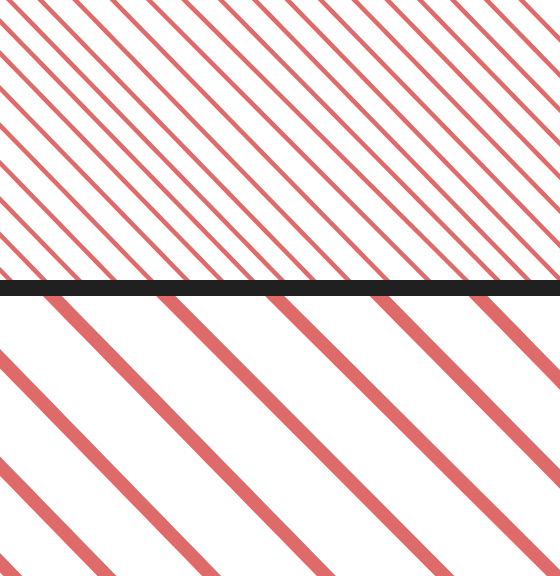
Top, the full canvas; bottom, a detail of the centre.
A WebGL 1 fragment shader for this pattern:

```glsl
precision highp float;

uniform vec2 u_resolution;

// Lengths are in canvas heights
const vec3 PAPER_COLOR = vec3(1.0);
const vec3 STRIPE_COLOR = vec3(0.872, 0.418, 0.412);
const int STRIPE_COUNT = 24;
const float FIRST_STRIPE = -0.444;
const float SPACING = 0.1219;
const float STRIPE_WIDTH = 0.0162;
const float SLOPE = 0.974;
const float EXTRA_TILT = 0.033;
const float TILT_CENTER = 12.8;
const float TILT_SPREAD = 1.3;
const float DRIFT_STEP = 0.2618;
const vec4 DRIFT_HARMONICS = vec4(1.0, 2.0, 3.0, 4.0);
const vec4 DRIFT_AMOUNT = vec4(0.0060, 0.0119, 0.0083, 0.0054);
const vec4 DRIFT_PHASE = vec4(-1.83, -0.293, -2.654, 1.248);

// Uneven spacing: crossing of a stripe with the horizontal midline
float stripeCrossing(float index) {
  vec4 waves = sin(index * DRIFT_STEP * DRIFT_HARMONICS + DRIFT_PHASE);
  return FIRST_STRIPE + index * SPACING + dot(DRIFT_AMOUNT, waves);
}

// Uneven angle: horizontal run per unit of descent
float stripeSlope(float index) {
  float offset = (index - TILT_CENTER) / TILT_SPREAD;
  return SLOPE + EXTRA_TILT * exp(-offset * offset);
}

// Perpendicular distance to the centre of a stripe
float stripeDistance(vec2 p, float index) {
  float slope = stripeSlope(index);
  float run = p.x - stripeCrossing(index) + slope * (p.y - 0.5);
  return abs(run) / sqrt(1.0 + slope * slope);
}

void main() {
  vec2 p = gl_FragCoord.xy / u_resolution.y;
  float pixel = 1.0 / u_resolution.y;

  // Nearest stripe
  float nearest = 1.0;
  for (int i = 0; i < STRIPE_COUNT; i++) {
    nearest = min(nearest, stripeDistance(p, float(i)));
  }

  // Smooth edge one pixel wide
  float coverage = clamp(0.5 + (0.5 * STRIPE_WIDTH - nearest) / pixel, 0.0, 1.0);
  gl_FragColor = vec4(mix(PAPER_COLOR, STRIPE_COLOR, coverage), 1.0);
}
```
